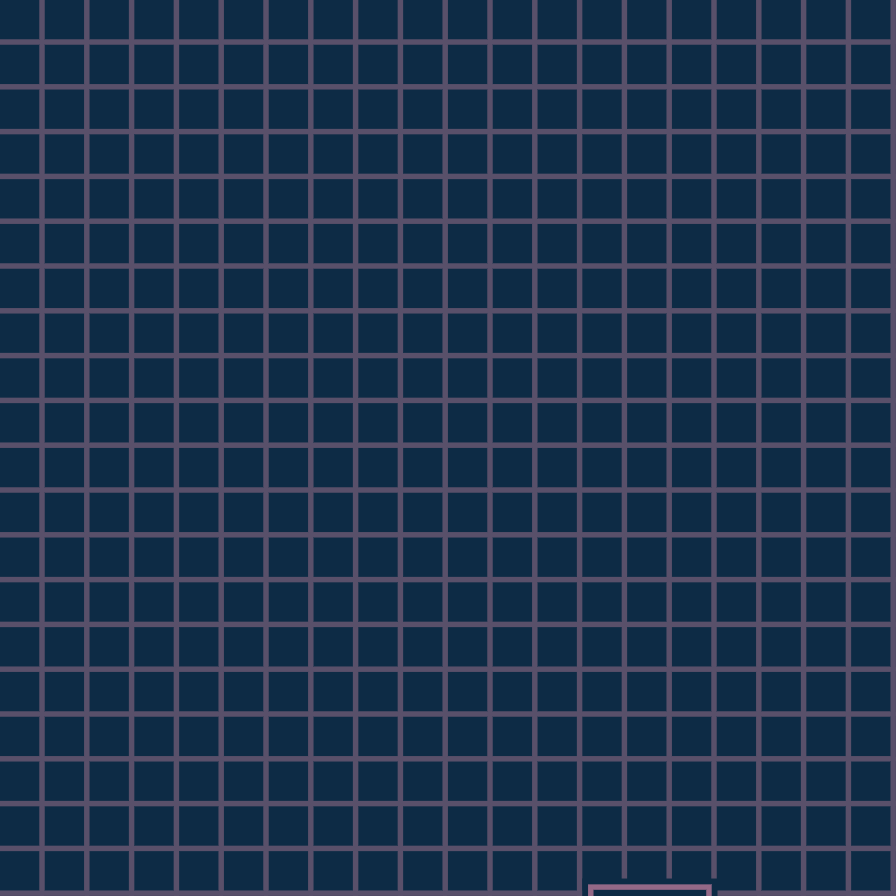
Reproduce this pattern procedurally as a Shadertoy shader.

```glsl
const float CELLS = 20.0;
const float LINE_WIDTH = 0.0061;
const vec2 GRID_OFFSET = vec2(0.9375, 0.0625);  // line position within a cell

const vec3 NAVY  = vec3(0.050, 0.170, 0.270);
const vec3 MAUVE = vec3(0.350, 0.312, 0.415);
const vec3 ROSE  = vec3(0.580, 0.410, 0.530);

// Coverage of a shape from its signed distance
float coverage(float dist, float pixel) {
    return clamp(0.5 - dist / pixel, 0.0, 1.0);
}

// Signed distance to the nearest grid line
float gridDistance(vec2 p, float cells, vec2 offset, float width) {
    vec2 toLine = abs(fract(p * cells - offset + 0.5) - 0.5) / cells;
    return min(toLine.x, toLine.y) - 0.5 * width;
}

// Signed distance to an axis-aligned box with square corners
float boxDistance(vec2 p, vec2 center, vec2 halfSize) {
    vec2 d = abs(p - center) - halfSize;
    return max(d.x, d.y);
}

void mainImage(out vec4 fragColor, in vec2 fragCoord) {
    vec2 uv = fragCoord / iResolution.xy;
    float pixel = 1.0 / min(iResolution.x, iResolution.y);

    // Square grid
    float grid = coverage(gridDistance(uv, CELLS, GRID_OFFSET, LINE_WIDTH), pixel);

    // Frame rising from the lower edge, with a clear margin around it
    float box = boxDistance(uv, vec2(0.7253, -0.06), vec2(0.069, 0.073));
    float margin = coverage(box - 0.0065, pixel);
    float frame = coverage(abs(box + 0.5 * LINE_WIDTH) - 0.5 * LINE_WIDTH, pixel);

    vec3 color = mix(NAVY, MAUVE, grid * (1.0 - margin));
    color = mix(color, ROSE, frame);
    fragColor = vec4(color, 1.0);
}
```
